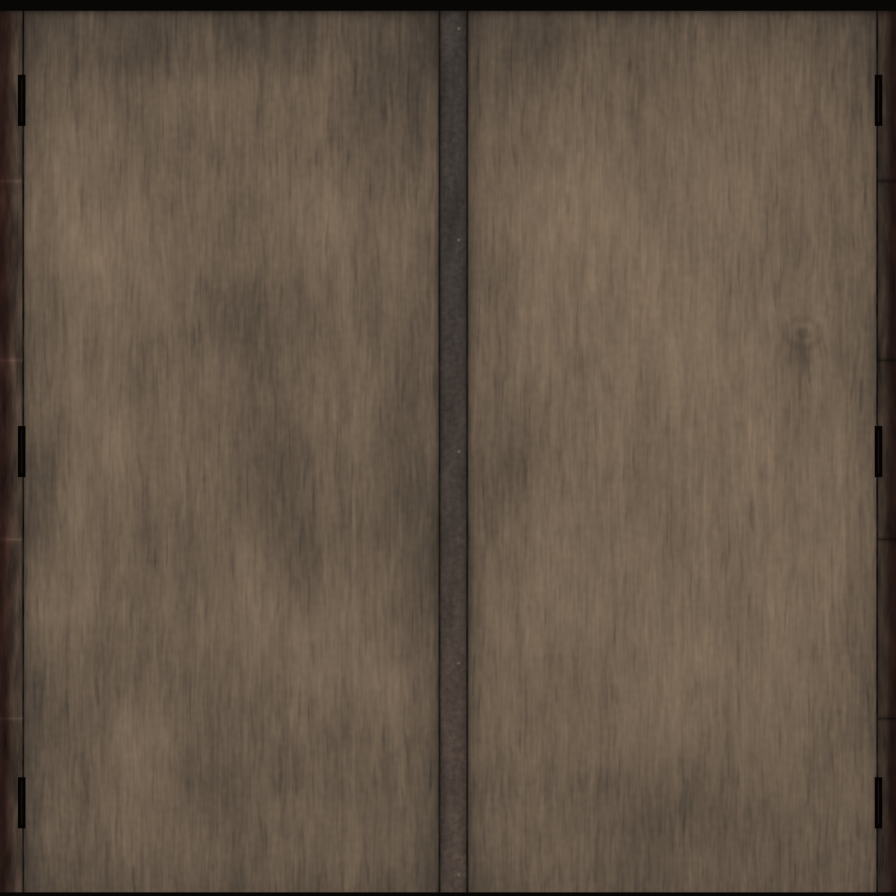
Give the GLSL for this texture, as a Shadertoy shader.

```glsl
// A pair of weathered wooden door panels with a dark metal centre strip.
// Stretched gradient noise makes the vertical grain; soft ellipses stain it,
// and box distances place the frame, seams, hinges and screws.

const vec3 WOOD_DARK = vec3(0.262, 0.230, 0.200);
const vec3 WOOD_MID = vec3(0.412, 0.354, 0.294);
const vec3 WOOD_LIGHT = vec3(0.550, 0.470, 0.388);
const vec3 STRIP_TOP = vec3(0.250, 0.225, 0.208);
const vec3 STRIP_BOTTOM = vec3(0.300, 0.255, 0.228);
const vec3 JAMB_OUTER = vec3(0.165, 0.105, 0.090);
const vec3 JAMB_INNER = vec3(0.275, 0.228, 0.192);
const vec3 SHADOW = vec3(0.035, 0.028, 0.022);
const float DOOR_LEFT = 0.0260;
const float DOOR_RIGHT = 0.9790;
const float DOOR_TOP = 0.988;
const float DOOR_BOTTOM = 0.004;
const float STRIP_LEFT = 0.4905;
const float STRIP_RIGHT = 0.5215;
const float SEAM_WIDTH = 0.0010;
const vec2 HINGE_SIZE = vec2(0.0042, 0.0285);
const vec2 KNOT = vec2(0.897, 0.628);
const vec4 KNOT_STAIN = vec4(0.895, 0.606, 0.026, 0.024);

// Dark stains and pale patches: centre x, centre y, radius x, radius y.
const vec4 STAINS[11] = vec4[](
    vec4(0.455, 0.500, 0.032, 0.110), vec4(0.340, 0.365, 0.025, 0.060),
    vec4(0.270, 0.660, 0.060, 0.070), vec4(0.420, 0.890, 0.045, 0.090),
    vec4(0.600, 0.945, 0.035, 0.050), vec4(0.570, 0.490, 0.025, 0.070),
    vec4(0.270, 0.140, 0.090, 0.080), vec4(0.200, 0.945, 0.120, 0.035),
    vec4(0.045, 0.450, 0.025, 0.070), vec4(0.740, 0.090, 0.120, 0.060),
    vec4(0.310, 0.480, 0.050, 0.080));
const vec4 PATCHES[6] = vec4[](
    vec4(0.130, 0.680, 0.070, 0.120), vec4(0.130, 0.460, 0.060, 0.080),
    vec4(0.350, 0.270, 0.040, 0.090), vec4(0.730, 0.680, 0.130, 0.170),
    vec4(0.610, 0.360, 0.040, 0.100), vec4(0.860, 0.390, 0.070, 0.090));

vec2 hashGradient(vec2 cell) {
    vec2 q = vec2(dot(cell, vec2(127.1, 311.7)), dot(cell, vec2(269.5, 183.3)));
    return 2.0 * fract(sin(q) * 43758.5) - 1.0;
}
float gradientNoise(vec2 p) {
    vec2 i = floor(p), f = p - i, e = vec2(0.0, 1.0);
    vec2 u = f * f * f * (f * (f * 6.0 - 15.0) + 10.0);
    float low = mix(dot(hashGradient(i), f), dot(hashGradient(i + e.yx), f - e.yx), u.x);
    float high = mix(dot(hashGradient(i + e), f - e), dot(hashGradient(i + 1.0), f - 1.0), u.x);
    return mix(low, high, u.y);
}
float fbm(vec2 p) {
    float sum = 0.0, amplitude = 0.6;
    for (int i = 0; i < 4; i++, amplitude *= 0.55) {
        sum += amplitude * gradientNoise(p);
        p = p * 2.03 + 17.3;
    }
    return sum;
}
float boxDistance(vec2 p, vec2 halfSize) {
    vec2 d = abs(p) - halfSize;
    return length(max(d, 0.0)) + min(max(d.x, d.y), 0.0);
}
float fill(float d, float pixel) { return 1.0 - smoothstep(-0.7 * pixel, 0.7 * pixel, d); }
float glow(float d, float width) { return exp(-max(d, 0.0) / width); }
float blob(vec2 p, vec4 ellipse) {
    vec2 d = (p - ellipse.xy) / ellipse.zw;
    return exp(-dot(d, d));
}

vec3 woodColor(vec2 p) {
    // Grain bends around the knot.
    vec2 k = (p - KNOT) / vec2(0.025, 0.020);
    float knot = exp(-dot(k, k));
    vec2 g = p + vec2(0.004 * fbm(p * vec2(9.0, 7.0)) + 0.010 * knot * k.x, 0.0);
    float clouds = fbm(p * vec2(9.0, 6.0) + 3.0);
    float streaks = fbm(g * vec2(40.0, 4.5) + 8.0);
    float grain = fbm(g * vec2(125.0, 11.0));
    float fibres = gradientNoise(g * vec2(250.0, 36.0));
    float flecks = gradientNoise(p * vec2(150.0, 130.0));
    float pores = smoothstep(0.18, 0.50, gradientNoise(g * vec2(190.0, 20.0) + 31.0));
    bool rightDoor = p.x > STRIP_RIGHT;
    float tone = (rightDoor ? 0.60 : 0.80) * clouds + (rightDoor ? 0.50 : 0.65) * streaks;
    tone += 0.52 * grain + 0.34 * fibres + 0.18 * flecks - 0.28 * pores;
    tone += rightDoor ? 0.22 : 0.13;
    vec2 warped = p + 0.04 * vec2(streaks, clouds);
    for (int i = 0; i < 11; i++) tone -= 0.42 * blob(warped, STAINS[i]) * (1.0 + 1.5 * streaks);
    for (int i = 0; i < 6; i++) tone += 0.24 * blob(warped, PATCHES[i]);
    tone -= 0.55 * blob(p + 0.01 * vec2(streaks, grain), KNOT_STAIN);
    tone -= 0.40 * knot * (0.5 + 0.5 * sin(9.0 * length(k) + 4.0 * clouds));
    // Grime gathers along the panel borders.
    float side = min(min(p.x - DOOR_LEFT, DOOR_RIGHT - p.x), max(STRIP_LEFT - p.x, p.x - STRIP_RIGHT));
    tone -= 0.55 * glow(side, 0.030) + 0.65 * glow(DOOR_TOP - p.y, 0.060);
    tone -= 0.45 * glow(p.y - DOOR_BOTTOM, 0.080);
    vec3 color = mix(WOOD_MID, WOOD_LIGHT, clamp(tone, 0.0, 1.0));
    return mix(color, WOOD_DARK, clamp(-tone, 0.0, 1.0));
}

void mainImage(out vec4 fragColor, in vec2 fragCoord) {
    vec2 p = fragCoord / iResolution.xy;
    float pixel = 1.0 / min(iResolution.x, iResolution.y);
    vec3 color = woodColor(p);
    float wear = clamp(0.75 + 0.9 * fbm(p * vec2(4.0, 30.0)), 0.3, 1.0);

    // Worn metal strip with screws and soft seams.
    float stripMid = 0.5 * (STRIP_LEFT + STRIP_RIGHT);
    float strip = abs(p.x - stripMid) - 0.5 * (STRIP_RIGHT - STRIP_LEFT);
    vec3 metal = mix(STRIP_BOTTOM, STRIP_TOP, smoothstep(0.1, 0.7, p.y));
    metal *= 1.0 + 0.35 * fbm(p * vec2(60.0, 14.0)) + 0.30 * fbm(p * 150.0);
    color = mix(color, metal, fill(strip, pixel));
    float screw = length(vec2(p.x - stripMid - 0.006, (fract((p.y - 0.024) / 0.236 + 0.5) - 0.5) * 0.236));
    color = mix(color, vec3(0.42, 0.38, 0.35), 0.70 * fill(screw - 0.0019, pixel));
    color = mix(color, SHADOW, 0.42 * glow(abs(strip), 0.003));
    color = mix(color, SHADOW, 0.65 * wear * fill(abs(strip) - SEAM_WIDTH, pixel));

    // Side jambs: grey inner edge, reddish outer edge, faint board joints.
    bool leftSide = p.x < 0.5;
    float jamb = max(DOOR_LEFT - p.x, p.x - DOOR_RIGHT);
    vec3 frame = mix(JAMB_INNER, JAMB_OUTER, smoothstep(0.006, leftSide ? 0.023 : 0.018, jamb));
    frame *= (leftSide ? 1.0 : 0.8) * (1.0 + 0.9 * fbm(p * vec2(90.0, 16.0)));
    float joint = abs(fract(p.y * 5.0 + 0.51) - 0.5) / 5.0;
    frame *= 1.0 + (leftSide ? 0.35 : -0.45) * glow(joint, 0.002);
    color = mix(color, frame, fill(-jamb, pixel));
    color = mix(color, SHADOW, 0.30 * glow(abs(jamb), 0.002));
    color = mix(color, SHADOW, 0.85 * wear * fill(abs(jamb) - SEAM_WIDTH, pixel));

    // Top and bottom gaps.
    float lintel = DOOR_TOP - p.y;
    color = mix(color, SHADOW, 0.45 * glow(lintel, 0.004));
    color = mix(color, SHADOW, fill(min(lintel, p.y - DOOR_BOTTOM), pixel));

    // Three hinges on each outer edge, with a thin lit pin.
    vec2 hinge = vec2(p.x - (leftSide ? 0.0242 : 0.9805), p.y - 0.104 - 0.392 * clamp(round((p.y - 0.104) / 0.392), 0.0, 2.0));
    color = mix(color, SHADOW * 0.6, fill(boxDistance(hinge, HINGE_SIZE), pixel));
    color = mix(color, vec3(0.15, 0.13, 0.115), 0.5 * fill(boxDistance(hinge, vec2(0.0006, 0.024)), pixel));
    fragColor = vec4(clamp(color, 0.0, 1.0), 1.0);
}
```
